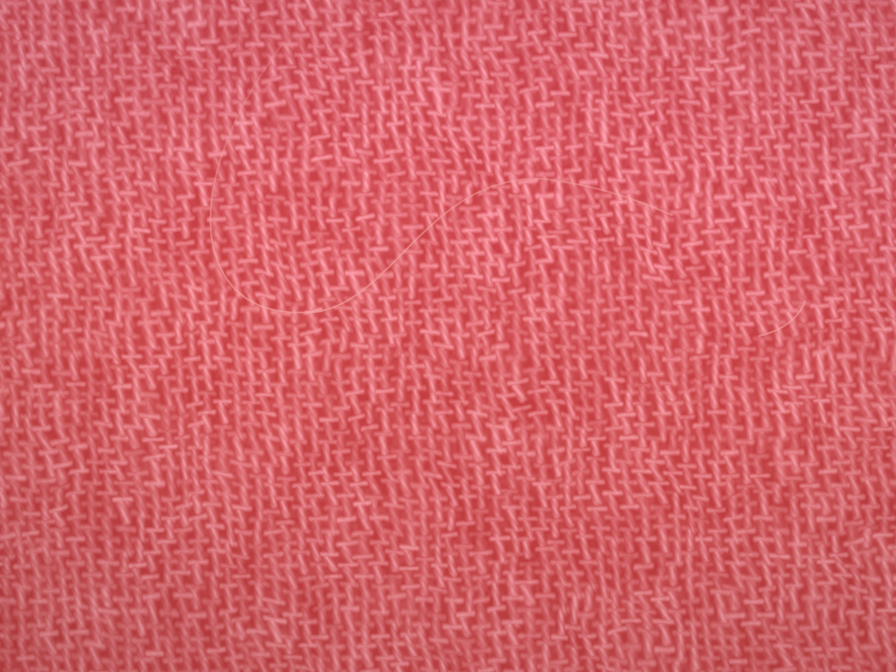
Write a WebGL 1 fragment shader that draws this texture.

```glsl
precision highp float;
uniform vec2 u_resolution;

float hash(vec2 p) {
  return fract(sin(dot(p, vec2(127.1, 311.7))) * 43758.5453);
}

float noise(vec2 p) {
  vec2 i = floor(p), f = fract(p);
  f = f * f * (3.0 - 2.0 * f);
  return mix(mix(hash(i), hash(i + vec2(1.0, 0.0)), f.x),
             mix(hash(i + vec2(0.0, 1.0)), hash(i + 1.0), f.x), f.y);
}

float segmentDistance(vec2 p, vec2 a, vec2 b) {
  vec2 ab = b - a;
  return length(p - a - ab * clamp(dot(p - a, ab) / dot(ab, ab), 0.0, 1.0));
}

float curveDistance(vec2 p, vec2 a, vec2 b, vec2 c, vec2 d) {
  float nearest = 10.0;
  vec2 last = a;
  for (int i = 1; i <= 18; i++) {
    float t = float(i) / 18.0, s = 1.0 - t;
    vec2 next = s * s * s * a + 3.0 * s * t * (s * b + t * c) + t * t * t * d;
    nearest = min(nearest, segmentDistance(p, last, next));
    last = next;
  }
  return nearest;
}

// Plain weave: upright warp floats, with level weft bars in the gaps
float weave(vec2 p, float blur) {
  vec2 bend = vec2(noise(p * 16.0), noise(p * 16.0 + 40.0)) - 0.5;
  vec2 g = (p + vec2(0.03 * p.y, 0.0) + bend * vec2(0.012, 0.016)) * vec2(45.0, 29.0);
  float warp = 0.0, weft = 0.0;
  for (int i = -1; i <= 1; i++) {
    float column = floor(g.x) + float(i);
    float stagger = 0.5 * mod(column, 2.0) + 0.16 * hash(vec2(column, 7.0));
    for (int j = -1; j <= 1; j++) {
      vec2 cell = vec2(column, floor(g.y - stagger) + float(j));
      float r = hash(cell), r2 = hash(cell + 19.3), r3 = hash(cell + 53.7);
      vec2 q = g - cell - vec2(0.5, 0.5 + stagger);
      q = q * vec2(1.0, 1.55) - (vec2(r, r3) - 0.5) * vec2(0.3, 0.3);

      vec2 tip = vec2(-0.02 - 0.15 * r2, 0.46 + 0.28 * r);
      float d = segmentDistance(q, -tip, tip);
      float twist = 0.86 + 0.14 * sin(q.x * 13.0 + q.y * 9.0 + r * 6.0);
      float strand = 1.0 - smoothstep(-0.04 - blur * 0.08, 0.41 + blur * 0.1, d);
      warp = max(warp, strand * twist * (0.72 + 0.55 * r3));

      float level = 0.7 + 0.16 * r;
      d = segmentDistance(q, vec2(-0.5, level), vec2(0.5, level + 0.1 * r2 - 0.05));
      strand = 1.0 - smoothstep(0.0, 0.3 + blur * 0.08, d);
      weft = max(weft, strand * (0.45 + 0.5 * r2));
    }
  }
  return max(warp, weft) + 0.12 * min(warp, weft);
}

void main() {
  vec2 p = gl_FragCoord.xy / u_resolution.y;
  vec2 uv = gl_FragCoord.xy / u_resolution;
  float edge = smoothstep(0.25, 0.8, length(uv - vec2(0.55, 0.5)));

  // Yarn relief, loose fibres and uneven nap
  float relief = weave(p, edge);
  relief += 0.3 * (noise(p * vec2(170.0, 120.0)) - 0.5);
  relief += 0.2 * (noise(p * vec2(28.0, 20.0)) - 0.5);
  vec3 gapRed = vec3(0.785, 0.275, 0.285);
  vec3 yarnPink = vec3(0.935, 0.55, 0.58);
  vec3 color = mix(gapRed, yarnPink, clamp(relief, -0.1, 1.15));

  // Soft light: paler in the middle and top, deeper crimson at the edges
  color *= mix(0.955, 1.025, smoothstep(0.0, 0.75, uv.y));
  color *= 1.01 - 0.1 * edge;
  color += vec3(0.0, 0.005, 0.03) * smoothstep(0.45, 1.0, uv.y + 0.2 * uv.x);

  // Stray hairs
  float hair = curveDistance(p, vec2(0.417, 0.93), vec2(0.26, 0.72),
                             vec2(0.286, 0.523), vec2(0.46, 0.535));
  hair = min(hair, curveDistance(p, vec2(0.46, 0.535), vec2(0.582, 0.54),
                                 vec2(0.634, 0.74), vec2(0.807, 0.734)));
  hair = min(hair, curveDistance(p, vec2(0.807, 0.734), vec2(0.88, 0.725),
                                 vec2(0.93, 0.71), vec2(1.0, 0.68)));
  hair = min(hair, curveDistance(p, vec2(1.198, 0.552), vec2(1.19, 0.53),
                                 vec2(1.17, 0.51), vec2(1.13, 0.5)));
  float line = 1.0 - smoothstep(0.0, 0.0012 + 1.0 / u_resolution.y, hair);
  float strength = mix(0.25, 0.65, smoothstep(0.88, 0.6, p.y));
  color = mix(color, vec3(0.95, 0.64, 0.64), line * strength);

  gl_FragColor = vec4(color, 1.0);
}
```
